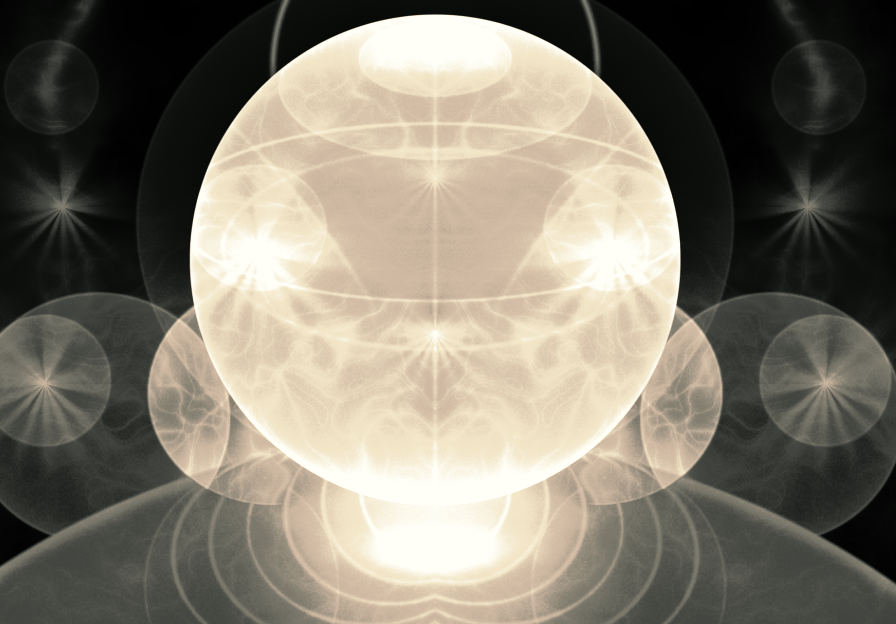
Give the GLSL for this background, as a Shadertoy shader.

```glsl
// A glowing glass orb over a pale dome, mirrored left to right, in dark smoke.
// Shells, arcs and glows add up to one energy field, veined by warped ridged
// noise; a colour ramp then turns energy into black, grey, tan, cream and white.

const vec2 ORB = vec2(0.0, 0.5835);
const float ORB_RADIUS = 0.393;

float hash(vec2 p) {
    vec3 a = fract(vec3(p.xyx) * 0.1031);
    a += dot(a, a.yzx + 33.33);
    return fract((a.x + a.y) * a.z);
}

float noise(vec2 p) {
    vec2 i = floor(p), f = fract(p);
    f = f * f * (3.0 - 2.0 * f);
    return mix(mix(hash(i), hash(i + vec2(1, 0)), f.x),
               mix(hash(i + vec2(0, 1)), hash(i + vec2(1, 1)), f.x), f.y);
}

float fbm(vec2 p) {
    float sum = 0.0, amp = 0.5;
    for (int i = 0; i < 4; i++) {
        sum += amp * noise(p);
        p = mat2(1.6, 1.2, -1.2, 1.6) * p + 7.3;
        amp *= 0.5;
    }
    return sum;
}

// Thin bright veins along the creases of warped noise
float veins(vec2 p, float sharpness) {
    vec2 warp = vec2(fbm(p * 0.7 + 3.1), fbm(p * 0.7 + 19.7));
    float sum = 0.0, amp = 0.6;
    p += 3.0 * warp;
    for (int i = 0; i < 4; i++) {
        sum += amp * pow(1.0 - abs(2.0 * noise(p) - 1.0), sharpness);
        p = mat2(1.3, 1.1, -1.1, 1.3) * p + 5.7;
        amp *= 0.75;
    }
    return sum;
}

// Approximate signed distance to an ellipse
float ellipse(vec2 p, vec2 centre, vec2 radii) {
    vec2 d = p - centre + 1e-5;
    float k = length(d / radii);
    return k * (k - 1.0) / length(d / (radii * radii));
}

float inside(float d, float soft) { return 1.0 - smoothstep(-soft, soft, d); }

float line(float d, float width) { return exp(-d * d / (width * width)); }

// Translucent shell: flat fill, inner falloff from the rim, thin rim line
float shell(float d, float fill, float rim) {
    return inside(d, 0.003) * (fill + 0.6 * rim * exp(d * 22.0)) + 0.6 * rim * line(d, 0.0025);
}

float glow(vec2 p, vec2 centre, vec2 size) {
    vec2 d = (p - centre) / size;
    return exp(-dot(d, d));
}

// Hot point with uneven rays
float spark(vec2 p, vec2 centre, float size) {
    vec2 d = p - centre;
    float rays = noise(vec2(atan(d.y, d.x) * 5.0, 2.0));
    return exp(-length(d) / (size * (0.35 + 1.3 * rays)));
}

vec3 ramp(float e) {
    vec3 c = mix(vec3(0.0), vec3(0.04, 0.05, 0.04), smoothstep(0.0, 0.06, e));
    c = mix(c, vec3(0.26, 0.27, 0.25), smoothstep(0.04, 0.27, e));
    c = mix(c, vec3(0.48, 0.47, 0.42), smoothstep(0.25, 0.47, e));
    c = mix(c, vec3(0.82, 0.73, 0.64), smoothstep(0.45, 0.70, e));
    c = mix(c, vec3(0.95, 0.90, 0.78), smoothstep(0.68, 0.88, e));
    return mix(c, vec3(1.0, 1.0, 0.97), smoothstep(0.87, 1.08, e));
}

// Smoke, side lobes and high wisps behind the orb
float smoke(vec2 p, float vein, float cloud) {
    float e = 0.02 * cloud;
    float mist = glow(p, vec2(0.50, 0.36), vec2(0.24, 0.19)) + 0.4 * glow(p, vec2(0.62, 0.75), vec2(0.09, 0.26));
    e += mist * (0.22 * cloud + 0.13 * vein);
    e += shell(ellipse(p, ORB + vec2(0.0, 0.06), vec2(0.478, 0.42)), 0.03, 0.08);
    e += shell(ellipse(p, vec2(0.54, 0.33), vec2(0.21, 0.20)), 0.05, 0.22);
    e += shell(ellipse(p, vec2(0.625, 0.39), vec2(0.105)), 0.08, 0.10);
    e += shell(ellipse(p, vec2(0.26, 0.37), vec2(0.20, 0.18)), 0.24 + 0.15 * vein, 0.22);
    e += shell(ellipse(p, vec2(0.615, 0.86), vec2(0.075)), 0.015, 0.06);
    e += 0.45 * spark(p, vec2(0.625, 0.385), 0.035) + 0.45 * spark(p, vec2(0.597, 0.668), 0.025);
    float stem = 0.597 + 0.12 * (p.y - 0.668) * sin(p.y * 17.0);
    e += 0.13 * line(p.x - stem, 0.018) * smoothstep(0.64, 0.70, p.y) * (0.4 + vein);
    e += 0.38 * line(ellipse(p, vec2(0.10, 0.89), vec2(0.16, 0.22)), 0.005) * smoothstep(0.84, 0.91, p.y);
    return e + 0.35 * glow(p, vec2(0.27, 0.24), vec2(0.15, 0.08));
}

// Dome below, with a bright centre and hanging arcs
float ground(vec2 p, float vein, float cloud) {
    float e = 0.20 + 0.13 * cloud + 0.07 * vein;
    e += 0.22 * line(ellipse(p, vec2(0.0, -0.978), vec2(1.277)), 0.018);
    e += shell(ellipse(p, vec2(0.31, 0.06), vec2(0.155, 0.18)), -0.03, 0.08);
    e += 0.36 * glow(p, vec2(0.0, 0.08), vec2(0.27, 0.24));
    for (int i = 0; i < 6; i++) {
        float t = float(i);
        float arc = ellipse(p, vec2(0.035 * t, 0.22 - 0.022 * t), vec2(0.12 + 0.025 * t, 0.12 + 0.012 * t));
        e += 0.13 * line(arc, 0.004) + 0.02 * inside(arc, 0.004);
    }
    return e + 0.55 * glow(p, vec2(0.0, 0.115), vec2(0.12, 0.035)) + 0.2 * glow(p, vec2(0.0, 0.18), vec2(0.25, 0.05));
}

// Interior of the orb
float orb(vec2 p, float d, float vein) {
    float e = 0.69 + 0.15 * inside(p.y - 0.40, 0.17) + 0.25 * inside(p.y - 0.245, 0.08);
    float bowl = ellipse(p, vec2(0.0, 0.66), vec2(0.42, 0.142));
    float side = p.x - 0.10 - 0.55 * max(p.y - 0.51, 0.0) - 0.8 * pow(max(p.y - 0.51, 0.0), 2.0);
    float window = inside(side, 0.012) * inside(bowl, 0.004) * inside(p.y - 0.715, 0.04);
    e += (0.13 * vein - 0.03) * (1.0 - 0.75 * window) - 0.055 * window;
    e += 0.05 * window * (fbm(p * vec2(5.0, 65.0)) - 0.4);
    e += 0.13 * line(bowl, 0.003) + 0.06 * line(side, 0.006) * smoothstep(0.45, 0.55, p.y);
    e += shell(ellipse(p, vec2(0.0, 0.862), vec2(0.25, 0.117)), 0.025, 0.09);
    e += shell(ellipse(p, vec2(0.0, 0.906), vec2(0.122, 0.06)), 0.03, 0.08);
    e += shell(ellipse(p, vec2(0.285, 0.635), vec2(0.11, 0.10)), 0.02, 0.08);
    e += 0.07 * line(ellipse(p, vec2(0.0, 0.60), vec2(0.34, 0.16)), 0.004);
    e += 0.30 * glow(p, vec2(0.0, 0.92), vec2(0.11, 0.035)) + 0.10 * glow(p, vec2(0.0, 0.94), vec2(0.25, 0.06));
    e += 0.36 * spark(p, vec2(0.283, 0.597), 0.06) + 0.12 * glow(p, vec2(0.26, 0.58), vec2(0.10, 0.07));
    e += 0.3 * spark(p, vec2(0.0, 0.465), 0.03) + 0.2 * spark(p, vec2(0.0, 0.715), 0.025);
    e += 0.07 * line(p.x, 0.004) - 0.16 * glow(p, vec2(0.0, 0.497), vec2(0.06, 0.022));
    e -= 0.10 * glow(p, vec2(0.0, 0.36), vec2(0.045, 0.06));
    return e + 0.22 * exp(d * 130.0) + 0.09 * exp(d * 25.0);
}

void mainImage(out vec4 fragColor, in vec2 fragCoord) {
    float pixel = 1.0 / iResolution.y;
    vec2 p = (fragCoord - vec2(0.4857 * iResolution.x, 0.0)) * pixel;
    p.x = abs(p.x);
    float vein = veins(p * 6.0, 7.0), cloud = fbm(p * 7.0 + 11.0);
    float d = length(p - ORB) - ORB_RADIUS;

    float e = smoke(p, vein, cloud);
    float dome = ellipse(p, vec2(0.0, -0.978), vec2(1.277));
    e = mix(e, max(ground(p, vein, cloud), 0.8 * e), inside(dome, 0.004));
    e += 0.14 * exp(-max(d, 0.0) * 35.0) * inside(p.y - 0.42, 0.25);
    e = mix(e, orb(p, min(d, 0.0), vein), inside(d, pixel));
    e += 0.025 * (hash(floor(p * 356.0)) - 0.5) * smoothstep(0.02, 0.2, e);
    fragColor = vec4(ramp(e), 1.0);
}
```
